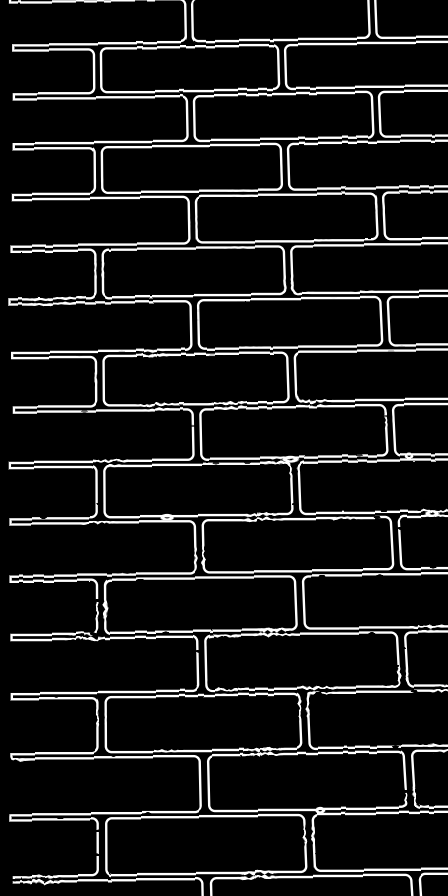
Reproduce this pattern procedurally as a Shadertoy shader.

```glsl
#define FIRST_JOINT 0.1070    // depth of the first full bed joint
#define COURSE 0.1082         // course height at that joint
#define COURSE_GROWTH 0.00104 // growth of the courses downwards
#define SLOPE 0.020           // rise of the courses to the right
#define BRICK 0.409           // brick length at the top
#define BED_GAP 0.0057        // half gap between courses
#define HEAD_GAP 0.0077       // half gap between brick ends
#define CORNER 0.0130         // corner radius
#define LINE 0.00265          // half line width
#define STAIR 0.0024          // height of the steps along the lines
#define LEFT_EDGE 0.021       // where the wall begins
#define ROUGHNESS 0.008       // wear of the lines

float hash(vec2 p) {
    p = fract(p * vec2(0.1031, 0.1137));
    p += dot(p, p.yx + 33.33);
    return fract((p.x + p.y) * p.x * 17.0);
}

// Distance to the nearest scattered feature point
float cellular(vec2 p) {
    vec2 cell = floor(p);
    float nearest = 2.0;
    for (int j = -1; j <= 1; j++)
        for (int i = -1; i <= 1; i++) {
            vec2 c = cell + vec2(i, j);
            vec2 feature = c + vec2(hash(c + 11.0), hash(c + 57.0));
            nearest = min(nearest, length(p - feature));
        }
    return nearest;
}

float roundBox(vec2 p, vec2 halfSize, float radius) {
    vec2 q = abs(p) - halfSize + radius;
    return length(max(q, 0.0)) + min(max(q.x, q.y), 0.0) - radius;
}

float snap(float v) {
    return floor(v / STAIR + 0.5) * STAIR;
}

float jointDepth(float course) {
    return FIRST_JOINT + COURSE * course + COURSE_GROWTH * course * course;
}

float courseAt(float depth) {
    float root = sqrt(COURSE * COURSE + 4.0 * COURSE_GROWTH * (depth - FIRST_JOINT));
    return (root - COURSE) / (2.0 * COURSE_GROWTH);
}

// Signed distance to the mortar outline, positive within the mortar
float mortar(vec2 p) {
    // Tilt and waver move in small steps
    vec2 waver = sin(p.yx * vec2(61.0, 47.0) + p * 9.0) + 0.6 * sin(p.yx * vec2(173.0, 139.0) + 2.0);
    waver *= 0.0006;
    float course = courseAt(p.y + snap(SLOPE * (p.x - 0.026) + waver.y));
    float row = floor(course);
    float height = COURSE + 2.0 * COURSE_GROWTH * course;

    // Bricks widen downwards; alternate rows shift by half
    float t = p.y * 0.5;
    float brickLength = BRICK + 0.036 * t + 0.023 * t * t;
    float start = 0.012 - 0.018 * t * t + snap(waver.x);
    float along = (p.x - start) / brickLength + 0.5 * mod(row + 1.0, 2.0);
    float column = max(floor(along), 0.0);
    vec2 local = vec2((along - column - 0.5) * brickLength, (course - row - 0.5) * height);
    if (column < 0.5) local.x = max(local.x, 0.0);

    vec2 gap = vec2(HEAD_GAP + 0.002 * t, BED_GAP);
    float brick = roundBox(local, 0.5 * vec2(brickLength, height) - gap, CORNER);

    // Joints close with a ragged cap at the left
    float cap = LEFT_EDGE + 0.012 * hash(vec2(floor(course + 0.5) + 20.0, 4.0));
    return min(brick, p.x - cap);
}

// Small open rings near the lower joints
float flecks(vec2 p) {
    float d = 1.0;
    for (int i = 0; i < 5; i++) {
        vec2 seed = vec2(float(i) * 7.0 + 2.0, 31.0);
        float x = hash(seed);
        float y = jointDepth(8.0 + floor(8.0 * hash(seed + 5.0))) - SLOPE * x;
        vec2 q = p - vec2(x, y + 0.008 * (hash(seed + 9.0) - 0.5));
        q.x *= 0.4 + 0.5 * hash(seed + 13.0);
        d = min(d, abs(length(q) - 0.005));
    }
    return d;
}

void mainImage(out vec4 fragColor, in vec2 fragCoord) {
    float pixel = 1.0 / iResolution.x;
    vec2 p = vec2(fragCoord.x, iResolution.y - fragCoord.y) * pixel;
    float d = mortar(p);

    // Rough patches, stronger towards the bottom
    float patches = 1.0 - smoothstep(0.12, 0.26, cellular(p * vec2(5.0, 9.0)));
    float wear = patches * smoothstep(0.3, 1.1, p.y);
    d += ROUGHNESS * wear * (cellular(p * 70.0) - 0.45);

    // Outline with a few breaks
    float ink = clamp((LINE - abs(d)) / pixel + 0.5, 0.0, 1.0);
    float breaks = 1.0 - smoothstep(0.05, 0.07, cellular(p * vec2(8.0, 20.0) + 40.0));
    ink *= 1.0 - breaks * smoothstep(0.6, 1.2, p.y);

    float speck = clamp((LINE - flecks(p)) / pixel + 0.5, 0.0, 1.0);
    fragColor = vec4(vec3(max(ink, speck)), 1.0);
}
```
